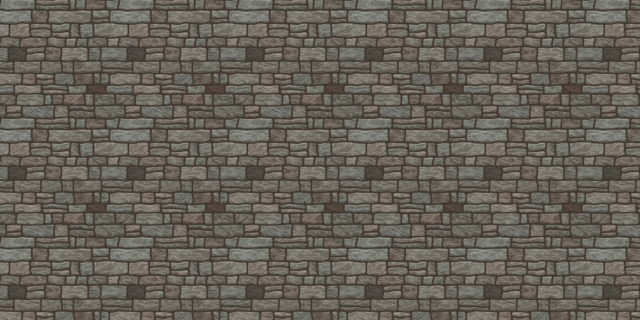
Write a Shadertoy shader that draws this texture.

```glsl
// A weathered wall of rough grey-brown stones in uneven courses, as a square tile that repeats.
// Jittered rows and columns give the stones, some of them split or sunken; each stone
// is shaded by a bevel and by stretched, sheared noise that forms pale chiselled veins.

const float TILES_DOWN = 2.69;
const float ROWS = 10.0;

float hash(vec2 p) {
    vec3 q = fract(vec3(p.xyx) * 0.1031);
    q += dot(q, q.yzx + 33.33);
    return fract((q.x + q.y) * q.z);
}

// Value noise that wraps after a whole number of cells
float noise(vec2 p, float period) {
    vec2 cell = floor(p), f = fract(p);
    f = f * f * (3.0 - 2.0 * f);
    vec2 a = mod(cell, period), b = mod(cell + 1.0, period);
    return mix(mix(hash(a), hash(vec2(b.x, a.y)), f.x),
               mix(hash(vec2(a.x, b.y)), hash(b), f.x), f.y);
}

float jointAt(float i, float count, float seed, float jitter) {
    return i + jitter * (hash(vec2(mod(i, count) + 3.0, seed)) - 0.5);
}

// Index, start and end of the jittered interval that holds x
vec3 span(float x, float count, float seed, float jitter) {
    float i = floor(x);
    if (x < jointAt(i, count, seed, jitter)) i -= 1.0;
    else if (x >= jointAt(i + 1.0, count, seed, jitter)) i += 1.0;
    return vec3(mod(i, count), jointAt(i, count, seed, jitter),
                jointAt(i + 1.0, count, seed, jitter));
}

vec3 wall(vec2 tilePos, float pixel) {
    // Uneven outlines
    vec2 p = fract(tilePos);
    p += 0.016 * (vec2(noise(p * 16.0, 16.0), noise(p * 16.0 + 5.0, 16.0)) - 0.5);

    // Course, then stone within the course
    vec3 row = span(p.y * ROWS, ROWS, 17.0, 0.4);
    float count = 4.0 + floor(3.0 * hash(vec2(row.x, 41.0)));
    float shift = hash(vec2(row.x, 29.0));
    vec3 col = span(p.x * count + shift, count, row.x + 53.0, 0.65);
    // Wrap the stone index across the tile edge
    vec2 id = vec2(col.x, row.x);
    vec2 lo = vec2((col.y - shift) / count, row.y / ROWS);
    vec2 hi = vec2((col.z - shift) / count, row.z / ROWS);

    // Split some stones into two thin slabs or two short blocks
    float split = hash(id + 71.0);
    vec2 cut = mix(lo, hi, 0.35 + 0.3 * hash(id + 83.0));
    if (split < 0.14) {
        if (p.y < cut.y) hi.y = cut.y;
        else { lo.y = cut.y; id += 20.0; }
    } else if (split > 0.78) {
        if (p.x < cut.x) hi.x = cut.x;
        else { lo.x = cut.x; id += 40.0; }
    }

    // Depth inside the rounded block
    vec2 halfSize = 0.5 * (hi - lo);
    vec2 fromCentre = p - 0.5 * (lo + hi);
    vec2 q = abs(fromCentre) - halfSize + 0.018;
    float depth = 0.018 - length(max(q, 0.0)) - min(max(q.x, q.y), 0.0);

    // Chiselled surface, sheared differently on each stone
    float tone = hash(id + 97.0);
    vec2 s = fromCentre;
    s.y += s.x * 0.9 * (hash(id + 113.0) - 0.5);
    s += id * 7.31 + 50.0;
    float bend = noise(s * vec2(18.0, 30.0), 4096.0);
    float ridge = noise(s * vec2(17.0, 62.0) + 1.8 * bend, 4096.0);
    float vein = 1.0 - abs(2.0 * ridge - 1.0);
    float grain = noise(s * vec2(55.0, 110.0), 4096.0);
    float value = 0.17 + 0.22 * tone + 0.32 * vein * vein + 0.22 * grain + 0.08 * bend;

    // Bevel lit from above, with shade along the foot and right side
    value += 0.17 * (1.0 - smoothstep(0.006, 0.024, p.y - lo.y));
    value -= 0.20 * (1.0 - smoothstep(0.006, 0.028, hi.y - p.y));
    value -= 0.10 * (1.0 - smoothstep(0.006, 0.022, hi.x - p.x));

    // A few sunken brown stones
    float sunken = step(hash(id + 131.0), 0.08);
    value *= 1.0 - 0.55 * sunken;

    float stone = smoothstep(0.004 - pixel * 0.5, 0.010 + pixel * 0.5, depth);
    value = mix(0.05 + 0.10 * grain, value, stone);

    vec3 colour = mix(vec3(0.22, 0.18, 0.15), vec3(0.62, 0.615, 0.575), clamp(value, -0.15, 1.1));
    // Cool or warm cast of the single stone
    return colour + stone * (hash(id + 149.0) - 0.5) * vec3(-0.035, 0.012, 0.018);
}

void mainImage(out vec4 fragColor, in vec2 fragCoord) {
    float pixel = TILES_DOWN / iResolution.y;
    vec3 sum = vec3(0.0);
    // Average four samples within the pixel
    for (int i = 0; i < 4; i++) {
        vec2 offset = vec2(i & 1, i >> 1) * 0.5 - 0.25;
        vec2 pos = fragCoord + offset;
        sum += wall(vec2(pos.x, iResolution.y - pos.y) * pixel, pixel * 0.5);
    }
    fragColor = vec4(sum * 0.25, 1.0);
}
```
